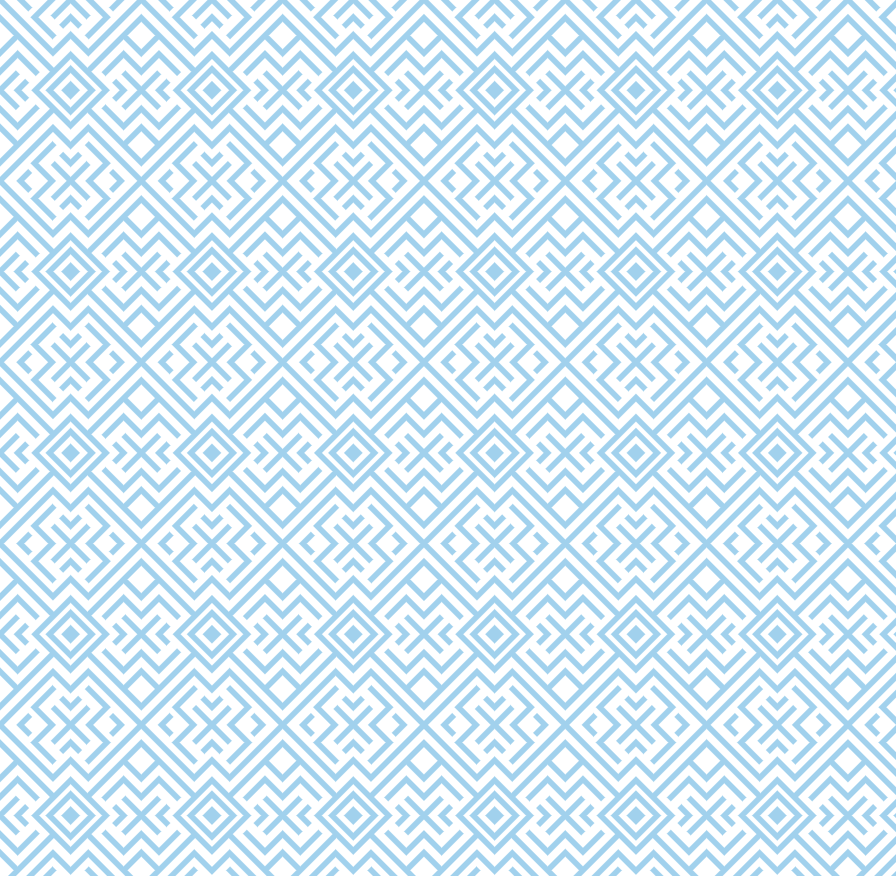
A Shadertoy shader for this pattern:

```glsl
// Pale blue diagonal lattice of nested diamonds, crosses and chevrons on white

// Turns a point by 45 degrees: x runs along the diagonal, y across it
vec2 diagonal(vec2 p) {
    return vec2(p.x + p.y, p.y - p.x);
}

// Square-ended bar between two corners of a centre line
float bar(vec2 p, vec2 from, vec2 to) {
    vec2 edge = abs(p - 0.5 * (from + to)) - 0.5 * abs(to - from) - 0.225;
    return max(edge.x, edge.y);
}

// Cross with an inward chevron and a zigzag bracket
float crossMotif(vec2 p) {
    float d = bar(p, vec2(0.0), vec2(1.8, 0.0));
    d = min(d, bar(p, vec2(1.0, -1.0), vec2(1.85, -1.0)));
    d = min(d, bar(p, vec2(1.05, 1.05), vec2(3.05, 1.05)));
    return min(d, bar(p, vec2(3.05, -1.0), vec2(3.05, 1.05)));
}

// Three concentric diamonds, the innermost one solid
float nestedDiamonds(float radius) {
    float rings = min(abs(radius - 1.2), abs(radius - 2.0)) - 0.225;
    return min(rings, radius - 0.53);
}

void mainImage(out vec4 fragColor, in vec2 fragCoord) {
    const float lineStep = 0.020167;
    const vec2 halfCell = vec2(4.0, 5.132);

    // Repeat the cell and fold it into one mirrored quarter
    vec2 p = (fragCoord / iResolution.y - vec2(0.4033, 0.483)) / lineStep;
    p = abs(mod(p + halfCell, 2.0 * halfCell) - halfCell);

    vec2 diamond = diagonal(p);
    vec2 side = diagonal(vec2(halfCell.x - p.x, p.y));
    vec2 top = diagonal(vec2(halfCell.y - p.y, p.x));

    // Diamonds and the two crosses, one turned by a right angle
    float d = nestedDiamonds(diamond.x);
    d = min(d, min(crossMotif(side), crossMotif(top)));

    // Long lattice lines and the notch between their peaks
    d = min(d, bar(diamond, vec2(3.13, 1.13), vec2(9.3, 1.13)));
    d = min(d, bar(diamond, vec2(3.13, 1.13), vec2(3.13, 3.13)));
    d = min(d, bar(diamond, vec2(2.0, 0.1), vec2(8.1, 0.1)));

    // Small window above one cross, arrowhead beside the other
    d = min(d, bar(side, vec2(2.1, 2.1), vec2(4.1, 2.1)));
    d = min(d, bar(top, vec2(2.85, 1.95), vec2(2.85, 2.85)));

    float pixel = 1.414 / (iResolution.y * lineStep);
    float ink = smoothstep(0.7, -0.7, d / pixel);
    fragColor = vec4(mix(vec3(1.0), vec3(0.63, 0.82, 0.93), ink), 1.0);
}
```
